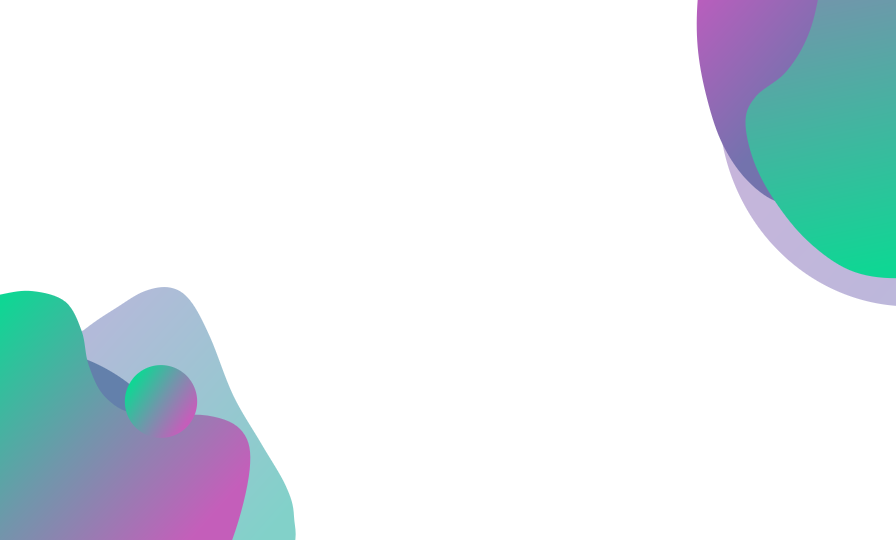
Reproduce this background procedurally as a Shadertoy shader.

```glsl
const vec2 CANVAS = vec2(7.68, 4.60);
const int KNOTS = 14;
const int STEPS = 8;

const vec3 WHITE = vec3(1.0);
const vec3 GREEN = vec3(0.06, 0.84, 0.58);
const vec3 SLATE = vec3(0.44, 0.59, 0.67);
const vec3 MAGENTA = vec3(0.77, 0.37, 0.73);
const vec3 ORCHID = vec3(0.72, 0.37, 0.74);
const vec3 INDIGO = vec3(0.45, 0.45, 0.68);
const vec3 LILAC = vec3(0.78, 0.71, 0.86);
const vec3 LAVENDER = vec3(0.74, 0.72, 0.86);
const vec3 PALE_BLUE = vec3(0.70, 0.73, 0.85);
const vec3 PALE_TEAL = vec3(0.51, 0.82, 0.79);
const vec3 DUSK = vec3(0.39, 0.50, 0.67);

const vec2 BALL_CENTER = vec2(1.38, 1.18);
const float BALL_RADIUS = 0.31;
const vec2 DUSK_CENTER = vec2(0.18, 0.12);
const float DUSK_RADIUS = 1.525;
const vec2 HALO_CENTER = vec2(7.80, 3.72);
const vec2 HALO_RADII = vec2(1.64, 1.73);

// Spline knots of the free-form blobs
const vec2 WAVE[KNOTS] = vec2[KNOTS](
    vec2(-0.40, 1.98), vec2(0.0, 2.09), vec2(0.28, 2.12), vec2(0.56, 2.03),
    vec2(0.70, 1.78), vec2(0.76, 1.49), vec2(0.90, 1.22), vec2(1.18, 1.07),
    vec2(1.78, 1.06), vec2(2.08, 0.92), vec2(2.14, 0.60), vec2(1.99, 0.0),
    vec2(1.70, -0.60), vec2(-0.60, -0.80));
const vec2 VEIL[KNOTS] = vec2[KNOTS](
    vec2(0.28, 1.42), vec2(0.72, 1.79), vec2(1.00, 1.98), vec2(1.24, 2.12),
    vec2(1.46, 2.15), vec2(1.63, 2.04), vec2(1.80, 1.73), vec2(2.00, 1.23),
    vec2(2.24, 0.82), vec2(2.45, 0.46), vec2(2.52, 0.20), vec2(2.48, -0.15),
    vec2(2.00, -0.80), vec2(0.20, -0.20));
const vec2 LEAF[KNOTS] = vec2[KNOTS](
    vec2(7.01, 4.60), vec2(6.91, 4.26), vec2(6.73, 3.98), vec2(6.48, 3.78),
    vec2(6.39, 3.57), vec2(6.46, 3.23), vec2(6.64, 2.89), vec2(6.92, 2.55),
    vec2(7.28, 2.30), vec2(7.68, 2.23), vec2(8.10, 2.30), vec2(8.40, 3.60),
    vec2(8.00, 5.20), vec2(7.05, 5.00));
const vec2 PETAL[KNOTS] = vec2[KNOTS](
    vec2(6.04, 5.00), vec2(5.98, 4.60), vec2(5.98, 4.20), vec2(6.05, 3.80),
    vec2(6.18, 3.40), vec2(6.38, 3.09), vec2(6.64, 2.89), vec2(6.90, 2.88),
    vec2(7.20, 3.10), vec2(7.40, 3.50), vec2(7.50, 4.00), vec2(7.50, 4.60),
    vec2(7.40, 5.10), vec2(6.70, 5.40));

vec2 catmullRom(vec2 a, vec2 b, vec2 c, vec2 d, float t) {
    return b + 0.5 * t * (c - a + t * (2.0 * a - 5.0 * b + 4.0 * c - d
        + t * (3.0 * (b - c) + d - a)));
}

// Signed distance to a closed spline, negative inside
float blobDistance(vec2 p, vec2 knots[KNOTS]) {
    float nearest = 1e4;
    float side = 1.0;
    vec2 start = knots[0];
    for (int i = 0; i < KNOTS; i++) {
        vec2 a = knots[(i + KNOTS - 1) % KNOTS];
        vec2 b = knots[i];
        vec2 c = knots[(i + 1) % KNOTS];
        vec2 d = knots[(i + 2) % KNOTS];
        for (int j = 1; j <= STEPS; j++) {
            vec2 end = catmullRom(a, b, c, d, float(j) / float(STEPS));
            vec2 edge = end - start;
            vec2 toP = p - start;
            vec2 gap = toP - edge * clamp(dot(toP, edge) / dot(edge, edge), 0.0, 1.0);
            nearest = min(nearest, dot(gap, gap));
            if ((start.y > p.y) != (end.y > p.y)
                && toP.x < edge.x * toP.y / edge.y) side = -side;
            start = end;
        }
    }
    return side * sqrt(nearest);
}

float ellipseDistance(vec2 p, vec2 radii) {
    float k = length(p / radii);
    return k * (k - 1.0) / max(length(p / (radii * radii)), 1e-4);
}

// Position along the line from a to b, from 0 to 1
float ramp(vec2 p, vec2 a, vec2 b) {
    return clamp(dot(p - a, b - a) / dot(b - a, b - a), 0.0, 1.0);
}

vec3 greenToMagenta(float t) {
    return t < 0.5 ? mix(GREEN, SLATE, 2.0 * t) : mix(SLATE, MAGENTA, 2.0 * t - 1.0);
}

void paint(inout vec3 color, vec3 ink, float dist) {
    float pixel = CANVAS.x / iResolution.x;
    color = mix(color, ink, clamp(0.5 - dist / pixel, 0.0, 1.0));
}

void mainImage(out vec4 fragColor, in vec2 fragCoord) {
    vec2 p = fragCoord / iResolution.xy * CANVAS;
    vec3 color = WHITE;

    if (p.x < 0.5 * CANVAS.x) {
        // Lower left group, back to front
        float veil = blobDistance(p, VEIL);
        paint(color, mix(PALE_BLUE, PALE_TEAL, ramp(p, vec2(0.75, 1.70), vec2(2.40, 0.20))), veil);
        paint(color, DUSK, max(veil, length(p - DUSK_CENTER) - DUSK_RADIUS));
        paint(color, greenToMagenta(ramp(p, vec2(0.0, 2.0), vec2(1.90, 0.30))), blobDistance(p, WAVE));
        paint(color, greenToMagenta(ramp(p, vec2(1.12, 1.32), vec2(1.60, 1.00))),
            length(p - BALL_CENTER) - BALL_RADIUS);
    } else {
        // Upper right group, back to front
        paint(color, mix(LILAC, LAVENDER, ramp(p, vec2(6.2, 3.3), vec2(7.6, 2.0))),
            ellipseDistance(p - HALO_CENTER, HALO_RADII));
        paint(color, mix(ORCHID, INDIGO, ramp(p, vec2(6.0, 4.6), vec2(6.9, 3.8))), blobDistance(p, PETAL));
        paint(color, mix(SLATE, GREEN, ramp(p, vec2(7.0, 4.6), vec2(7.45, 2.3))), blobDistance(p, LEAF));
    }
    fragColor = vec4(color, 1.0);
}
```
